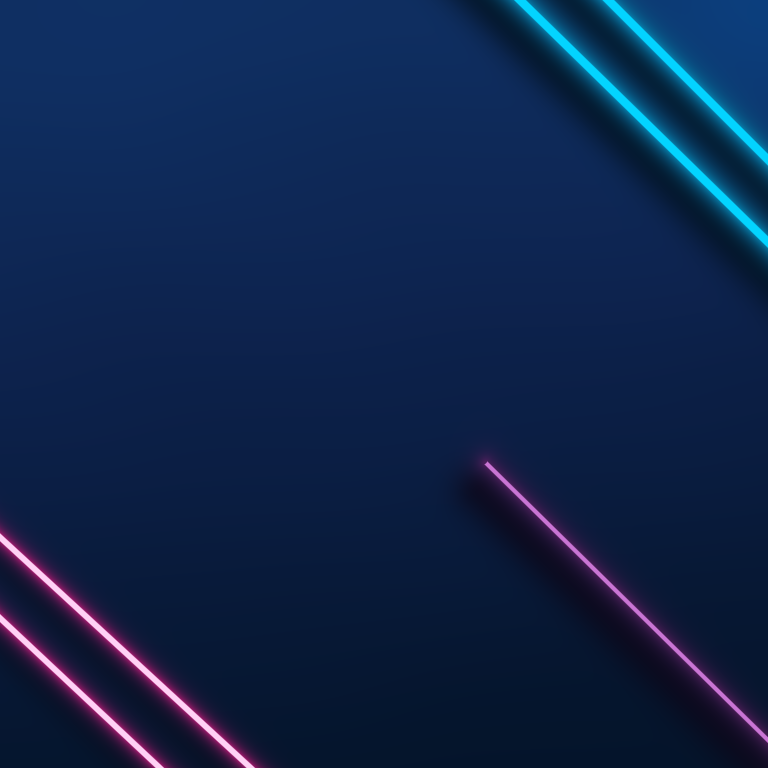
Write a Shadertoy shader that draws this background.

```glsl
// Diagonal neon tubes in cyan, pink and violet casting soft shadows on a navy wall.

// Wall colours
const vec3 WALL_TOP    = vec3(0.058, 0.185, 0.385);
const vec3 WALL_MIDDLE = vec3(0.050, 0.130, 0.295);
const vec3 WALL_BOTTOM = vec3(0.016, 0.078, 0.165);
const vec3 CORNER_BLUE = vec3(0.045, 0.245, 0.490);
const float GRAIN = 0.036;

// Tube colours
const vec3 CYAN_CORE   = vec3(0.01, 0.83, 1.00);
const vec3 CYAN_GLOW   = vec3(0.02, 0.56, 0.74);
const vec3 PINK_CORE   = vec3(1.00, 0.82, 0.96);
const vec3 PINK_GLOW   = vec3(0.72, 0.10, 0.46);
const vec3 VIOLET_CORE = vec3(0.79, 0.46, 0.83);
const vec3 VIOLET_GLOW = vec3(0.44, 0.14, 0.44);

// Shadow colours
const vec3 NAVY_SHADOW   = vec3(0.008, 0.050, 0.110);
const vec3 VIOLET_SHADOW = vec3(0.035, 0.030, 0.100);

// Start of the lower tube of each set, and the step to its neighbour
const vec2 CYAN_START   = vec2(0.577, 1.0976);
const vec2 CYAN_STEP    = vec2(0.115, 0.0024);
const vec2 PINK_START   = vec2(-0.100, 0.289);
const vec2 PINK_STEP    = vec2(0.0, 0.1035);
const vec2 VIOLET_START = vec2(0.633, 0.397);

// Downward slopes: lower and upper tube of each pair
const vec2 CYAN_SLOPES = vec2(0.976, 1.000);
const vec2 PINK_SLOPES = vec2(0.9375, 0.920);
const float VIOLET_SLOPE = 0.983;

struct Tube {
    vec3 core, glow, shadow;
    float halfWidth, glowReach, glowPower;
    float shadowOffset, shadowReach, shadowPower;
};

vec2 hashGradient(vec2 cell) {
    float angle = 6.2832 * fract(sin(dot(cell, vec2(127.1, 311.7))) * 4375.5);
    return vec2(cos(angle), sin(angle));
}

float gradientNoise(vec2 p) {
    vec2 i = floor(p), f = fract(p);
    vec2 u = f * f * f * (f * (f * 6.0 - 15.0) + 10.0);
    vec2 e = vec2(0.0, 1.0);
    float low  = mix(dot(hashGradient(i), f),
                     dot(hashGradient(i + e.yx), f - e.yx), u.x);
    float high = mix(dot(hashGradient(i + e), f - e),
                     dot(hashGradient(i + e.yy), f - e.yy), u.x);
    return mix(low, high, u.y);
}

// Navy gradient, lighter towards the top and the upper right corner
vec3 wall(vec2 p) {
    float level = p.y - 0.12 * (p.x - 0.5);
    vec3 color = mix(WALL_BOTTOM, WALL_MIDDLE, smoothstep(-0.10, 0.65, level));
    color = mix(color, WALL_TOP, smoothstep(0.45, 1.08, level));
    float corner = 1.0 - smoothstep(0.0, 0.36, distance(p, vec2(1.0)));
    color = mix(color, CORNER_BLUE, corner);
    return color * (1.0 + GRAIN * gradientNoise(p * vec2(3.0, 5.0)));
}

// A square-ended tube running down and to the right from its start
vec3 drawTube(vec3 color, vec2 p, vec2 start, float slope, Tube tube, float pixel) {
    vec2 dir = normalize(vec2(1.0, -slope));
    float along = dot(p - start, dir);
    float side = dot(p - start, vec2(-dir.y, dir.x));

    // Shadow, falling to the lower left
    vec2 away = vec2(max(tube.shadowOffset * 0.7 - along, 0.0), side + tube.shadowOffset);
    float shade = exp(-dot(away, away) / (tube.shadowReach * tube.shadowReach));
    color = mix(color, tube.shadow, shade * tube.shadowPower);

    // Glow, fading away from the surface
    float gap = max(length(vec2(max(-along, 0.0), side)) - tube.halfWidth, 0.0);
    color = mix(color, tube.glow, tube.glowPower * exp(-gap / tube.glowReach));

    // Bright core
    float edge = max(abs(side) - tube.halfWidth, -along);
    float cover = 1.0 - smoothstep(-0.75 * pixel, 0.75 * pixel, edge);
    return mix(color, tube.core, cover);
}

void mainImage(out vec4 fragColor, in vec2 fragCoord) {
    vec2 p = fragCoord / iResolution.xy;
    float pixel = 1.0 / iResolution.y;

    Tube cyan = Tube(CYAN_CORE, CYAN_GLOW, NAVY_SHADOW,
                     0.0054, 0.0125, 0.80, 0.030, 0.034, 0.85);
    Tube pink = Tube(PINK_CORE, PINK_GLOW, NAVY_SHADOW,
                     0.0038, 0.0085, 0.85, 0.022, 0.026, 0.55);
    Tube violet = Tube(VIOLET_CORE, VIOLET_GLOW, VIOLET_SHADOW,
                       0.0027, 0.0115, 0.60, 0.030, 0.034, 0.85);

    vec3 color = wall(p);

    // Upper tube of each pair first, so its shadow falls beneath the lower one
    for (int i = 1; i >= 0; i--) {
        float k = float(i);
        color = drawTube(color, p, CYAN_START + CYAN_STEP * k,
                         mix(CYAN_SLOPES.x, CYAN_SLOPES.y, k), cyan, pixel);
        color = drawTube(color, p, PINK_START + PINK_STEP * k,
                         mix(PINK_SLOPES.x, PINK_SLOPES.y, k), pink, pixel);
    }
    color = drawTube(color, p, VIOLET_START, VIOLET_SLOPE, violet, pixel);

    fragColor = vec4(color, 1.0);
}
```
